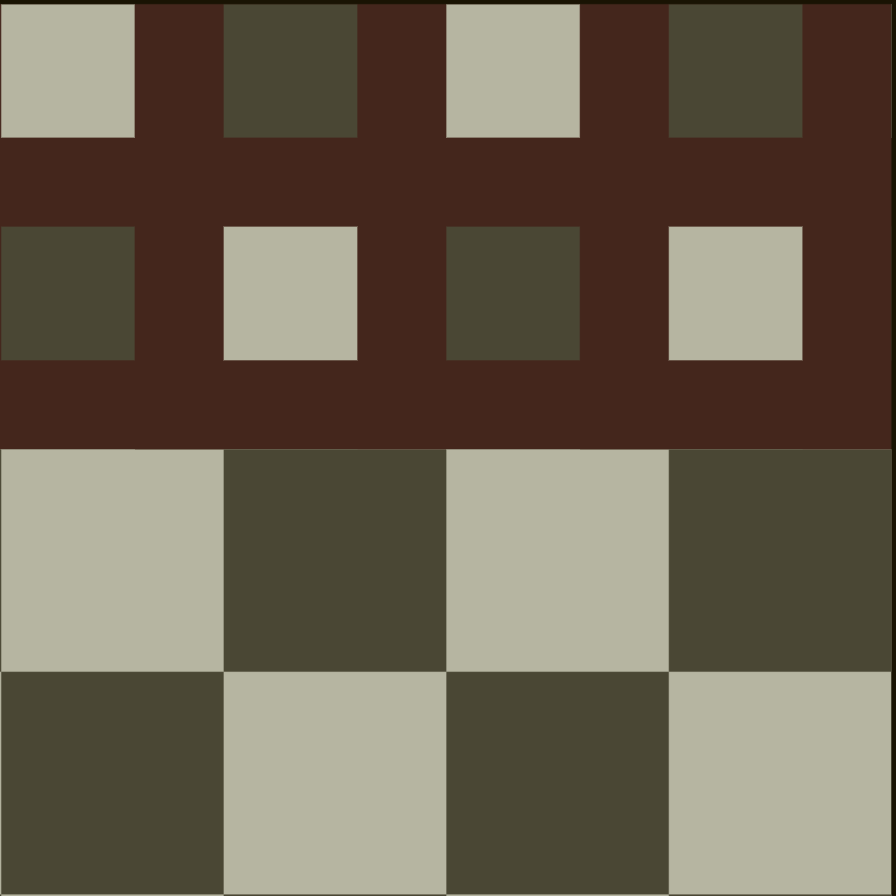
Reproduce this pattern procedurally as a three.js fragment shader.

```glsl
varying vec2 vUv;

#define CELL 0.2484
#define ORIGIN vec2(0.0013, 0.0018)
#define GRID_CELLS 4.0
#define SPLIT_ROW 2.0
#define TILE_HALF 0.3
#define TILE_CENTER vec2(0.3, 0.7)
#define SOFTNESS 0.0016

const vec3 STONE = vec3(0.714, 0.710, 0.631);
const vec3 OLIVE = vec3(0.290, 0.278, 0.204);
const vec3 BROWN = vec3(0.267, 0.149, 0.110);
const vec3 BORDER = vec3(0.098, 0.075, 0.012);

// Antialiased step; distance is in cell units, positive inside
float coverage(float d) {
  return clamp(d * CELL / SOFTNESS + 0.5, 0.0, 1.0);
}

// Alternating bands one cell wide: +1 on even cells, -1 on odd cells
vec2 bands(vec2 p) {
  vec2 inside = 0.5 - 2.0 * abs(fract(p * 0.5 + 0.25) - 0.5);
  return clamp(inside * CELL * 2.0 / SOFTNESS, -1.0, 1.0);
}

vec3 checker(vec2 p) {
  vec2 b = bands(p);
  return mix(STONE, OLIVE, 0.5 + 0.5 * b.x * b.y);
}

// Smaller squares repeated once per cell on a plain ground
vec3 spacedTiles(vec2 p) {
  vec2 local = abs(fract(p - TILE_CENTER + 0.5) - 0.5);
  float inside = TILE_HALF - max(local.x, local.y);
  // Centre the colour cells on the tiles so their edges fall in the gaps
  vec3 tileColor = checker(p - TILE_CENTER + 0.5);
  return mix(BROWN, tileColor, coverage(inside));
}

void main() {
  vec2 p = (vUv - ORIGIN) / CELL;

  // Full checker below, spaced tiles above
  vec3 color = mix(checker(p), spacedTiles(p), coverage(p.y - SPLIT_ROW));

  // Dark strip along the top and right
  color = mix(color, BORDER, coverage(max(p.x, p.y) - GRID_CELLS));

  gl_FragColor = vec4(color, 1.0);
}
```
